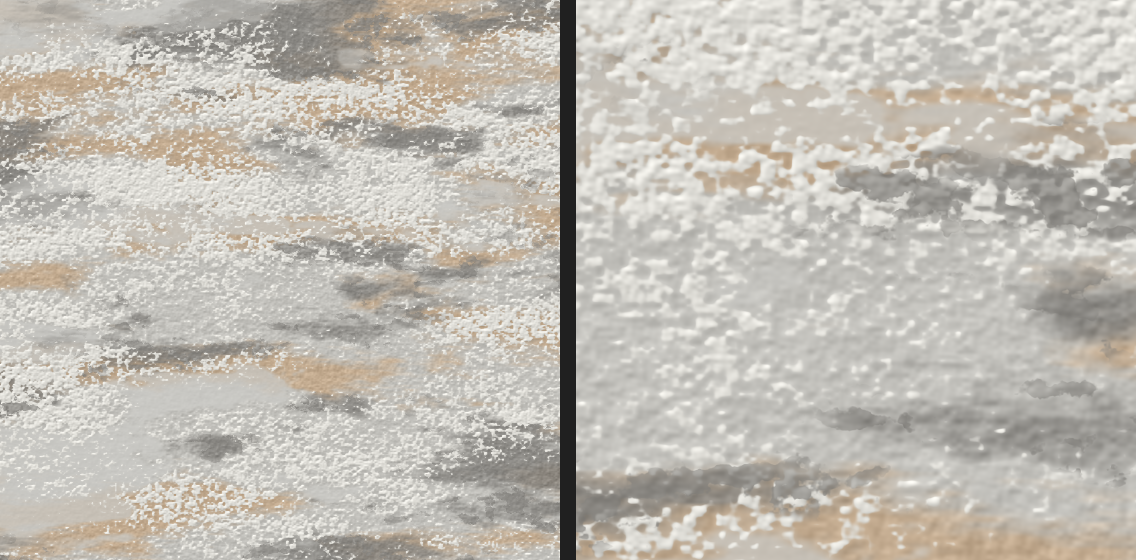
Left, the full canvas; right, a detail of the centre.
A WebGL 1 fragment shader for this texture:

```glsl
precision highp float;
// Weathered plaster: a grey ground with long horizontal stains of tan and dark grey,
// overlaid by a grainy white crust that breaks up into speckles and bare smooth pools.
// Every layer is a stretched fractal noise; a fine grain roughens the crust's edge.

uniform vec2 u_resolution;

const vec3 GROUND_GREY = vec3(0.770, 0.765, 0.745);
const vec3 POOL_GREY   = vec3(0.785, 0.782, 0.765);
const vec3 STAIN_TAN   = vec3(0.765, 0.672, 0.565);
const vec3 STAIN_DARK  = vec3(0.520, 0.512, 0.495);
const vec3 CRUST_WHITE = vec3(0.868, 0.862, 0.838);

const vec2 PATCH_SCALE  = vec2(2.8, 12.0);    // patches per canvas
const vec2 GRAIN_SCALE  = vec2(150.0, 190.0); // crust grains per canvas
const vec2 STREAK_SCALE = vec2(45.0, 260.0);  // fine brush lines
const vec2 FLECK_SCALE  = vec2(24.0, 55.0);   // dark chips
const vec2 LIGHT_STEP   = vec2(-0.0018, 0.0026);
const float CRUST_BIAS  = 0.07;
const float CRUST_SPREAD = 1.5;
const float RELIEF      = 0.24;

float hash(vec2 cell) {
  vec3 q = fract(cell.xyx * 0.1031);
  q += dot(q, q.yzx + 33.33);
  return fract((q.x + q.y) * q.z);
}

float noise(vec2 p) {
  vec2 cell = floor(p);
  vec2 f = fract(p);
  f = f * f * (3.0 - 2.0 * f);
  float low = mix(hash(cell), hash(cell + vec2(1.0, 0.0)), f.x);
  float high = mix(hash(cell + vec2(0.0, 1.0)), hash(cell + vec2(1.0, 1.0)), f.x);
  return mix(low, high, f.y);
}

// Fractal noise whose octaves grow less stretched as they get finer.
float fbm(vec2 p) {
  float sum = 0.0;
  float weight = 0.5;
  float total = 0.0;
  for (int i = 0; i < 5; i++) {
    sum += weight * noise(p);
    total += weight;
    p = p * vec2(2.3, 1.9) + vec2(17.3, 9.7);
    weight *= 0.54;
  }
  return sum / total;
}

float grain(vec2 uv) {
  vec2 p = uv * GRAIN_SCALE;
  return 0.68 * noise(p) + 0.32 * noise(p * 1.9 + 41.0);
}

void main() {
  vec2 uv = gl_FragCoord.xy / u_resolution.y;

  // Bend the patches slightly so that their bands are not straight.
  vec2 bend = vec2(noise(uv * vec2(7.0, 16.0) + 5.0), noise(uv * vec2(5.0, 9.0) + 60.0)) - 0.5;
  vec2 patchPos = (uv + bend * vec2(0.08, 0.035)) * PATCH_SCALE;

  float grainHeight = grain(uv);
  float relief = grainHeight - grain(uv + LIGHT_STEP);
  float streak = noise(uv * STREAK_SCALE + 7.0) - 0.5;

  // Masks of the large patches.
  float tanField = fbm(patchPos + vec2(31.0, 12.0));
  float darkField = fbm(patchPos * vec2(1.15, 1.2) + vec2(73.0, 48.0));
  float poolField = fbm(patchPos * vec2(0.9, 0.85) + vec2(11.0, 95.0));
  float crustField = fbm(patchPos * vec2(1.1, 1.0) + vec2(52.0, 130.0));
  float pool = smoothstep(0.575, 0.635, poolField);
  float tanStain = smoothstep(0.47, 0.65, tanField + 0.07 * streak) * (1.0 - 0.75 * pool);
  float darkStain = smoothstep(0.55, 0.71, darkField + 0.08 * streak) * (1.0 - 0.5 * pool);

  // Stained ground with faint brush lines.
  vec3 color = mix(GROUND_GREY, POOL_GREY, pool);
  color = mix(color, STAIN_TAN, tanStain);
  color = mix(color, STAIN_DARK, 0.85 * darkStain);
  float roughness = 1.0 - 0.75 * pool;
  color += roughness * (0.05 * streak + 0.09 * (grainHeight - 0.5) + 0.10 * relief);

  // White crust, thinner over stains and pools, lit from the upper left.
  float cover = grainHeight - 0.5 + CRUST_SPREAD * (crustField - 0.5) + CRUST_BIAS;
  cover -= 0.14 * tanStain + 0.20 * darkStain + 0.32 * pool;
  float crust = smoothstep(-0.10, 0.11, cover);
  float edgeShade = 1.0 - smoothstep(0.0, 0.25, cover);
  color = mix(color, CRUST_WHITE + RELIEF * relief - 0.03 * edgeShade, crust);

  // Ragged dark chips where the crust has flaked off near dark stains.
  float chipZone = smoothstep(0.50, 0.62, darkField);
  float chipField = fbm(uv * FLECK_SCALE + vec2(88.0, 21.0)) + 0.12 * (grainHeight - 0.5);
  float chip = chipZone * smoothstep(0.57, 0.63, chipField) * (1.0 - 0.7 * pool);
  color = mix(color, STAIN_DARK + 0.12 * relief, 0.75 * chip);

  gl_FragColor = vec4(clamp(color, 0.0, 1.0), 1.0);
}
```
